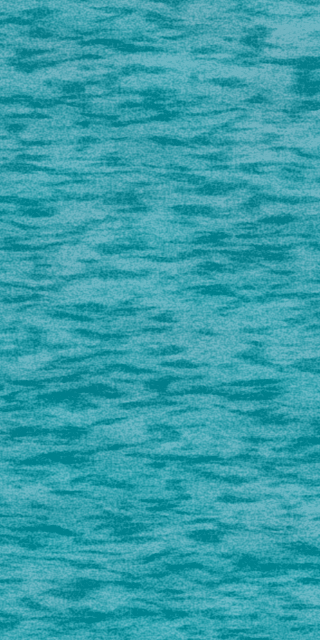
Reproduce this texture procedurally as a WebGL 2 fragment shader.

```glsl
#version 300 es
precision highp float;

uniform vec2 u_resolution;
out vec4 fragColor;

float hash(vec2 cell) {
    vec3 q = fract(cell.xyx * 0.1031);
    q += dot(q, q.yzx + 33.33);
    return fract((q.x + q.y) * q.z);
}

// Slope contribution of one lattice corner
float corner(vec2 cell, vec2 offset) {
    float angle = 6.28318 * hash(cell);
    return dot(vec2(cos(angle), sin(angle)), offset);
}

float gradientNoise(vec2 p) {
    vec2 i = floor(p), f = p - i;
    vec2 w = f * f * f * (f * (f * 6.0 - 15.0) + 10.0);
    vec2 e = vec2(1.0, 0.0);
    return mix(
        mix(corner(i, f), corner(i + e.xy, f - e.xy), w.x),
        mix(corner(i + e.yx, f - e.yx), corner(i + e.xx, f - e.xx), w.x),
        w.y);
}

// Broad swell and small ripples between the troughs
float swell(vec2 p) {
    return 0.52 * gradientNoise(p * vec2(1.7, 7.0) + 11.0)
         + 0.34 * gradientNoise(p * vec2(5.0, 19.0) + 67.0)
         + 0.36 * gradientNoise(p * vec2(27.0, 92.0) + 211.0);
}

// Short lens-shaped streaks, 0 in the open water and 1 in the trough
float troughs(vec2 p) {
    float streaks = gradientNoise(p * vec2(6.8, 33.0) + 23.0);
    float chop = gradientNoise(p * vec2(13.0, 55.0) + 137.0);
    float ragged = gradientNoise(p * vec2(34.0, 105.0) + 173.0);
    float group = gradientNoise(p * vec2(2.2, 8.0) + 251.0);
    float depth = streaks + 0.62 * chop + 0.24 * ragged + 0.25 * group;
    return smoothstep(-0.22, 0.50, depth);
}

// Fine speckle over the water
float grain(vec2 p) {
    return 0.42 * gradientNoise(p * vec2(87.0, 118.0) + 7.0)
         + 0.50 * gradientNoise(p * vec2(143.0, 167.0) + 301.0);
}

vec3 waterColor(float tone) {
    vec3 deep = vec3(0.03, 0.515, 0.565);
    vec3 teal = vec3(0.18, 0.615, 0.665);
    vec3 pale = vec3(0.37, 0.695, 0.745);
    return tone < 0.47 ? mix(deep, teal, tone / 0.47)
                       : mix(teal, pale, (tone - 0.47) / 0.53);
}

void main() {
    vec2 p = gl_FragCoord.xy / u_resolution.x;
    float height = gl_FragCoord.y / u_resolution.y;

    // Bend the rows so the streaks tilt a little
    vec2 bent = p;
    bent.y += 0.024 * gradientNoise(p * vec2(4.0, 8.0) + 51.0);
    bent.x += 0.05 * gradientNoise(p * vec2(5.0, 20.0) + 83.0);

    float tone = 0.81 - 0.82 * troughs(bent) + swell(bent);
    tone += grain(p) + 0.08 * (height - 0.5);
    vec3 color = waterColor(clamp(tone, -0.08, 1.14));

    // Greyer water towards the top
    float haze = height - 0.5 + 0.9 * gradientNoise(p * vec2(3.0, 7.0) + 401.0);
    color += vec3(0.026, -0.018, -0.016) * haze;

    fragColor = vec4(clamp(color, 0.0, 1.0), 1.0);
}
```
